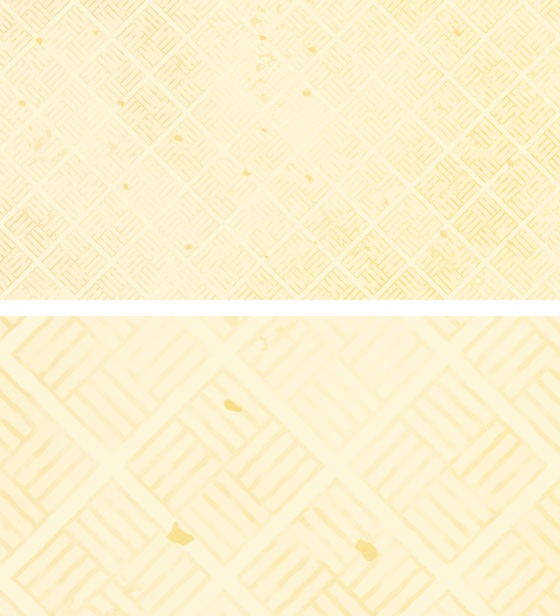
Top, the full canvas; bottom, a detail of the centre.
Reproduce this pattern procedurally as a Shadertoy shader.

```glsl
const float REPEATS_ACROSS = 7.5;
const float TILE_HALF = 0.438;      // half side of a tile, lattice pitch = 1
const float BARS_PER_BLOCK = 4.0;
const float LINE_HALF = 0.019;
const float END_LINE_HALF = 0.013;
const float WOBBLE = 0.012;
const float SPOT_CELL = 0.95;       // spacing of the stains, in repeats
const float SPOT_CHANCE = 0.75;
const float SPOT_RADIUS = 0.036;
const vec3 CREAM = vec3(0.996, 0.963, 0.850);
const vec3 TAN_INK = vec3(0.965, 0.875, 0.630);
const vec3 YELLOW_INK = vec3(0.980, 0.895, 0.550);
const vec3 STAIN = vec3(0.970, 0.860, 0.490);

// Integer hash, two values in 0..1
vec2 hash2(vec2 cell) {
    uvec2 v = uvec2(ivec2(cell)) * 1664525u + 1013904223u;
    v.x += v.y * 1664525u;
    v.y += v.x * 1664525u;
    v ^= v >> 16u;
    v.x += v.y * 1664525u;
    v.y += v.x * 1664525u;
    v ^= v >> 16u;
    return vec2(v & 65535u) / 65535.0;
}

float noise(vec2 p) {
    vec2 i = floor(p), f = fract(p);
    f = f * f * (3.0 - 2.0 * f);
    float low = mix(hash2(i).x, hash2(i + vec2(1, 0)).x, f.x);
    float high = mix(hash2(i + vec2(0, 1)).x, hash2(i + vec2(1, 1)).x, f.x);
    return mix(low, high, f.y);
}

float fbm(vec2 p) {
    float sum = 0.0, amp = 0.5;
    for (int i = 0; i < 4; i++) {
        sum += amp * noise(p);
        p = mat2(1.6, 1.2, -1.2, 1.6) * p + 17.0;
        amp *= 0.5;
    }
    return sum / 0.9375;
}

// Signed distance to the lines of a tile made of 2 x 2 woven blocks
float weaveLines(vec2 c) {
    vec2 b = abs(c);
    bool upright = c.x * c.y > 0.0;
    float across = upright ? b.x : b.y;
    float along = upright ? b.y : b.x;
    float pitch = TILE_HALF / BARS_PER_BLOCK;
    float bar = abs(across - pitch * round(across / pitch)) - LINE_HALF;
    float ends = min(along, abs(TILE_HALF - along)) - END_LINE_HALF;
    float outside = max(b.x, b.y) - TILE_HALF - END_LINE_HALF;
    return max(min(bar, ends), outside);
}

// Scattered stains with ragged edges
float stains(vec2 q, float aa) {
    vec2 cell = floor(q / SPOT_CELL);
    vec2 jitter = hash2(cell + 71.0);
    vec2 traits = hash2(cell + 133.0);
    vec2 d = q - (cell + 0.15 + 0.7 * jitter) * SPOT_CELL;
    d = vec2(d.x + 0.4 * d.y, d.y * 1.1);
    float radius = SPOT_RADIUS * (0.6 + 0.8 * traits.y);
    float dist = length(d) - radius + 0.045 * (noise(q * 28.0) - 0.5);
    return step(traits.x, SPOT_CHANCE) * smoothstep(aa, -aa, dist) * (0.55 + 0.45 * jitter.x);
}

void mainImage(out vec4 fragColor, in vec2 fragCoord) {
    vec2 q = (fragCoord - vec2(0.0, 0.5 * iResolution.y)) / iResolution.x * REPEATS_ACROSS;
    float pixel = REPEATS_ACROSS / iResolution.x;
    float aa = pixel * 1.1;

    // Diagonal lattice; pale bands run along its integer lines
    vec2 lattice = vec2(q.x + q.y, q.y - q.x);
    vec2 tileId = floor(lattice);
    vec2 c = fract(lattice) - 0.5;
    vec2 wobble = vec2(noise(q * 22.0), noise(q * 22.0 + 51.0)) - 0.5;
    float line = smoothstep(aa, -aa, weaveLines(c + WOBBLE * wobble));
    float tile = smoothstep(aa, -aa, max(abs(c.x), abs(c.y)) - TILE_HALF);

    // Fading: broad patches, tile variation and fine breaks in the ink
    vec2 centred = (q - vec2(0.42 * REPEATS_ACROSS, 0.1)) / REPEATS_ACROSS;
    float edge = smoothstep(0.03, 0.5, length(centred * vec2(1.0, 1.5)));
    float patches = smoothstep(0.25, 0.75, fbm(q * 0.9 + 9.0));
    float strength = 0.14 + 0.24 * edge + 0.36 * patches;
    strength *= 0.8 + 0.4 * hash2(tileId + 211.0).x;
    float breaks = smoothstep(0.2, 0.65, fbm(q * 13.0 + 31.0));
    float ink = line * strength * (0.35 + 0.95 * breaks);

    // Tinted tile ground and clusters of grain
    ink = max(ink, tile * 0.13 * patches);
    float cluster = smoothstep(0.52, 0.72, fbm(q * 1.7 + 83.0));
    float grain = smoothstep(0.58, 0.72, fbm(q * 15.0 + 5.0));
    ink = max(ink, tile * cluster * grain * 0.6);

    float side = smoothstep(0.1, 0.75, q.x / REPEATS_ACROSS);
    vec3 color = mix(CREAM, mix(TAN_INK, YELLOW_INK, side), clamp(ink, 0.0, 1.0));
    color = mix(color, STAIN, stains(q, aa));
    fragColor = vec4(color, 1.0);
}
```
